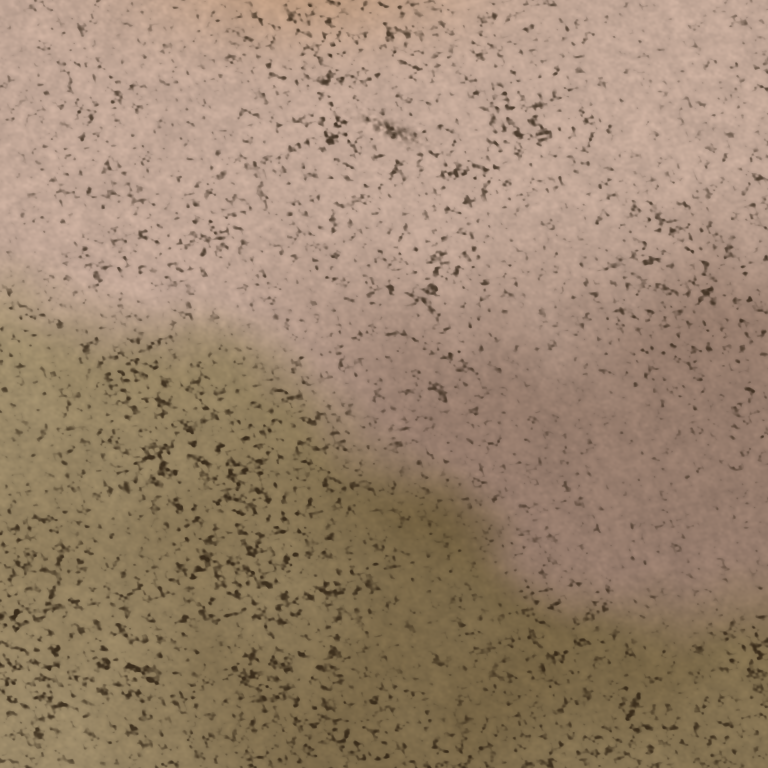
Give the GLSL for this texture, as a three.js fragment shader.

```glsl
// Weathered, speckled plaster: dusty pink fading through mauve into olive.
// Broad washes are blended by noise-warped gradients, then dark grains from
// thresholded fine noise are laid over them, denser inside soft clusters.

varying vec2 vUv;

const vec3 PINK = vec3(0.755, 0.650, 0.588);
const vec3 MAUVE = vec3(0.570, 0.468, 0.408);
const vec3 OCHRE = vec3(0.720, 0.575, 0.450);
const vec3 OLIVE_LIGHT = vec3(0.615, 0.545, 0.415);
const vec3 OLIVE_DARK = vec3(0.435, 0.365, 0.240);
const vec3 INK = vec3(0.170, 0.120, 0.065);

// Hash without sine, 0 to 1
float hash(vec2 p) {
  vec3 q = fract(vec3(p.xyx) * 0.1031);
  q += dot(q, q.yzx + 33.33);
  return fract((q.x + q.y) * q.z);
}

float valueNoise(vec2 p) {
  vec2 cell = floor(p);
  vec2 f = fract(p);
  f = f * f * (3.0 - 2.0 * f);
  float low = mix(hash(cell), hash(cell + vec2(1.0, 0.0)), f.x);
  float high = mix(hash(cell + vec2(0.0, 1.0)), hash(cell + 1.0), f.x);
  return mix(low, high, f.y);
}

vec2 rotate(vec2 p, float angle) {
  float c = cos(angle);
  float s = sin(angle);
  return vec2(c * p.x - s * p.y, s * p.x + c * p.y);
}

// Layered noise, turned at each octave to hide the lattice
float fbm(vec2 p) {
  float sum = 0.0;
  float amplitude = 0.533;
  for (int i = 0; i < 4; i++) {
    sum += amplitude * valueNoise(p);
    p = rotate(p, 0.65) * 2.03 + 17.3;
    amplitude *= 0.5;
  }
  return sum;
}

// Soft elliptical patch: 1 at the centre, fading outwards
float patchMask(vec2 p, vec2 centre, vec2 radius, float angle) {
  vec2 d = rotate(p - centre, -angle) / radius;
  return exp(-dot(d, d));
}

// How far the olive wash covers the pink, with a slanting edge
float oliveCover(vec2 p, float warp) {
  float edge = mix(0.56, 0.21, smoothstep(0.15, 0.92, p.x));
  return smoothstep(0.09, -0.08, p.y - edge + 0.22 * warp);
}

vec3 washColor(vec2 p, float warp, float olive) {
  // Pink side, shaded towards the lower right
  float shade = smoothstep(0.84, 0.50, p.y + 0.35 * warp);
  shade *= smoothstep(0.22, 0.64, p.x + 0.25 * warp);
  vec3 upper = mix(PINK, MAUVE, 0.92 * shade);
  upper = mix(upper, OCHRE, 0.7 * patchMask(p, vec2(0.40, 1.02), vec2(0.20, 0.08), 0.0));

  // Olive side, paler at the left
  float depth = 0.16 + 0.54 * smoothstep(0.0, 0.65, p.x) + 0.7 * warp;
  depth += 0.38 * patchMask(p, vec2(0.59, 0.34), vec2(0.12, 0.08), 0.2);
  depth += 0.20 * patchMask(p, vec2(0.68, 0.11), vec2(0.18, 0.08), 0.0);
  vec3 lower = mix(OLIVE_LIGHT, OLIVE_DARK, clamp(depth, 0.0, 1.0));
  return mix(upper, lower, olive);
}

// Amount of grain expected at a place, 0 to 1
float grainDensity(vec2 p, float olive) {
  float density = 0.30 + 0.22 * olive + 1.5 * (fbm(p * 7.0 + 41.0) - 0.5);
  density += 0.38 * patchMask(p, vec2(0.54, 0.86), vec2(0.22, 0.07), -0.1);
  density += 0.20 * patchMask(p, vec2(0.30, 0.38), vec2(0.16, 0.13), -0.5);
  density += 0.15 * patchMask(p, vec2(0.20, 0.08), vec2(0.30, 0.10), 0.0);
  density -= 0.15 * patchMask(p, vec2(0.27, 0.67), vec2(0.16, 0.09), 0.3);
  return clamp(density, 0.0, 1.0);
}

// Fine noise whose peaks become the grains
float grainNoise(vec2 p) {
  vec2 q = rotate(p, 0.4) * vec2(118.0, 138.0);
  return 0.62 * valueNoise(q) + 0.38 * valueNoise(rotate(q, 0.9) * 1.9 + 71.0);
}

void main() {
  float warp = fbm(vUv * 4.0 + 9.0) - 0.5;
  float olive = oliveCover(vUv, warp);
  vec3 color = washColor(vUv, warp, olive);

  // Faint mottling of the ground
  float grain = grainNoise(vUv);
  float mottle = fbm(vUv * 42.0 + 5.0) - 0.5;
  color *= 1.0 + 0.10 * mottle - 0.16 * (grain - 0.5);

  // Dark grains and their rare strongest peaks
  float density = grainDensity(vUv, olive);
  float threshold = mix(0.70, 0.51, density);
  float specks = smoothstep(threshold, threshold + 0.34, grain);
  color = mix(color, INK, specks * mix(0.55, 0.85, density));

  // Short slanted smudge near the top
  float smudge = patchMask(vUv, vec2(0.508, 0.832), vec2(0.034, 0.008), -0.38);
  color = mix(color, INK, 0.75 * smudge * smoothstep(0.2, 0.65, grain));

  gl_FragColor = vec4(color, 1.0);
}
```
